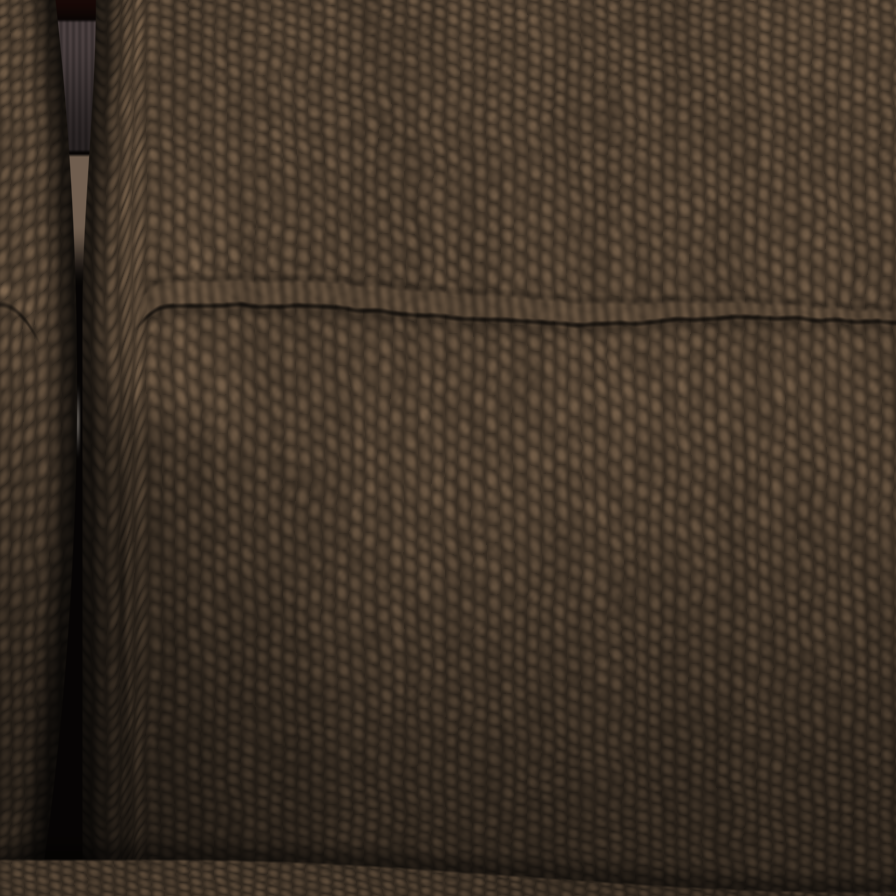
Write a three.js fragment shader that draws this texture.

```glsl
// Brown woven sofa cushions with a dark gap, a stitched welt and a seat edge
varying vec2 vUv;

float hash(vec2 p) {
  return fract(sin(dot(p, vec2(127.1, 311.7))) * 43758.5453);
}

float noise(vec2 p) {
  vec2 i = floor(p), f = fract(p);
  f = f * f * (3.0 - 2.0 * f);
  return mix(mix(hash(i), hash(i + vec2(1, 0)), f.x),
             mix(hash(i + vec2(0, 1)), hash(i + vec2(1, 1)), f.x), f.y);
}

// Soft band: 1 on the line, falling to 0 at distance w
float band(float d, float w) {
  return 1.0 - smoothstep(0.0, w, abs(d));
}

// Staggered thread loops; returns a brightness factor around 1
float weave(vec2 p) {
  p += 0.35 * vec2(noise(p * 0.35), noise(p * 0.35 + 40.0));
  float column = floor(p.x);
  p.y += 0.5 * mod(column, 2.0) + 0.25 * hash(vec2(column, 3.0));
  vec2 cell = vec2(column, floor(p.y));
  vec2 q = fract(p) - 0.5;
  q.x += q.y * 0.22;
  float loopShape = 1.0 - smoothstep(0.08, 0.62, length(q * vec2(1.1, 0.95)));
  float tone = 0.75 + 0.5 * hash(cell);
  return 0.78 + 0.46 * loopShape * tone + 0.14 * (noise(p * 3.0) - 0.5);
}

// Cloth rows crowd together where the cushion curves away
float rows(float y) {
  return 48.0 * y + 47.0 * pow(abs(y - 0.55), 3.0) * sign(y - 0.55);
}

// Height of the stitched seam on the main cushion
float seamHeight(float x) {
  float corner = 1.0 - smoothstep(0.135, 0.2, x);
  return 0.659 - 0.021 * smoothstep(0.28, 0.66, x) + 0.007 * smoothstep(0.68, 0.81, x)
    - 0.004 * smoothstep(0.84, 1.0, x) - 0.035 * corner * corner
    + 0.003 * (noise(vec2(x * 45.0, 2.0)) - 0.5);
}

float mainCushion(vec2 uv, float edge) {
  float x = uv.x, y = uv.y;
  float side = 1.0 - smoothstep(0.11, 0.17, x);
  float light = mix(0.185, 0.315, smoothstep(-0.02, 0.58, y));
  light *= 1.0 + 0.08 * (noise(uv * vec2(9.0, 5.0)) - 0.5);
  light *= 1.0 + 0.10 * (noise(uv * vec2(70.0, 7.0)) - 0.5);

  // Sagging shadow below the corner
  float sag = y + 0.32 * (x - 0.14);
  light *= 1.0 - 0.27 * (1.0 - smoothstep(0.13, 0.44, x)) * (1.0 - smoothstep(0.49, 0.6, sag));

  // Rounded side and its vertical piping
  light *= 1.0 - 0.16 * side;
  light *= 0.42 + 0.58 * smoothstep(0.0, 0.035, x - edge);
  float pipe = 0.14 + 0.003 * sin(y * 14.0);
  light *= 1.0 - 0.22 * band(x - pipe, 0.006) * (1.0 - smoothstep(0.4, 0.5, y));
  light *= 1.0 + 0.14 * band(x - pipe - 0.009, 0.009);

  // Welt ribs, with a dark stitch below and a crease above
  float above = y - seamHeight(x);
  float width = 0.031 - 0.015 * smoothstep(0.5, 1.0, x);
  float across = smoothstep(0.145, 0.17, x);
  float welt = across * smoothstep(0.0, 0.005, above) * (1.0 - smoothstep(width - 0.006, width, above));
  float cloth = weave(vec2(x * 66.0, rows(y) + side * x * 50.0));
  float ribs = 0.98 + 0.16 * sin(x * 470.0 + above * 60.0) + 0.12 * (noise(uv * 150.0) - 0.5);
  light *= mix(cloth, ribs, welt * 0.75);
  light *= 1.0 + 0.08 * welt;
  light *= 1.0 - 0.58 * across * band(above, 0.0045);
  light *= 1.0 - 0.18 * across * band(above + 0.006, 0.012);
  return light * (1.0 - 0.2 * across * band(above - width, 0.007));
}

float leftCushion(vec2 uv, float edge) {
  float light = mix(0.16, 0.31, smoothstep(0.1, 0.72, uv.y));
  light *= 0.3 + 0.7 * smoothstep(0.0, 0.04, edge - uv.x);
  light *= weave(vec2(uv.x * 70.0, rows(uv.y) - uv.x * 45.0));
  float seam = uv.y - 0.66 + 22.0 * uv.x * uv.x;
  float fade = 1.0 - smoothstep(0.03, 0.048, uv.x);
  light *= 1.0 - 0.5 * fade * band(seam, 0.005);
  return light * (1.0 + 0.15 * fade * band(seam - 0.016, 0.014));
}

// Strap and pale lining seen through the slit
vec3 gap(vec2 uv) {
  float y = uv.y;
  vec3 color = mix(vec3(0.025, 0.017, 0.014), vec3(0.09, 0.03, 0.022), smoothstep(0.97, 1.0, y));
  float ribs = 0.88 + 0.12 * sin(uv.x * 900.0);
  vec3 strap = vec3(0.27, 0.23, 0.23) * ribs * mix(0.6, 1.1, smoothstep(0.83, 0.97, y));
  color = mix(color, strap, smoothstep(0.829, 0.834, y) * (1.0 - smoothstep(0.974, 0.979, y)));
  float lining = smoothstep(0.68, 0.75, y) * (1.0 - smoothstep(0.824, 0.829, y));
  color = mix(color, vec3(0.44, 0.37, 0.31), lining);
  return mix(color, vec3(0.34, 0.32, 0.3), band(y - 0.53, 0.045) * band(uv.x - 0.087, 0.004));
}

void main() {
  vec2 uv = vUv;
  vec3 cloth = vec3(1.0, 0.81, 0.62);
  float leftEdge = 0.086 - 0.13 * (uv.y - 0.57) * (uv.y - 0.57);
  float rightEdge = 0.092 + 0.015 * smoothstep(0.65, 1.0, uv.y);
  vec3 color = gap(uv);
  color = mix(color, cloth * leftCushion(uv, leftEdge), smoothstep(0.001, -0.001, uv.x - leftEdge));
  color = mix(color, cloth * mainCushion(uv, rightEdge), smoothstep(-0.001, 0.001, uv.x - rightEdge));

  // Seat edge with its contact shadow
  float seat = uv.y - 0.04 + 0.036 * smoothstep(0.2, 0.95, uv.x);
  color *= 0.6 + 0.4 * smoothstep(0.0, 0.03, seat);
  float seatLight = 0.26 * weave(vec2(uv.x * 70.0, uv.y * 105.0)) * (1.0 - 0.25 * smoothstep(0.3, 1.0, uv.x));
  color = mix(color, cloth * seatLight, 1.0 - smoothstep(-0.002, 0.002, seat));
  gl_FragColor = vec4(color, 1.0);
}
```
